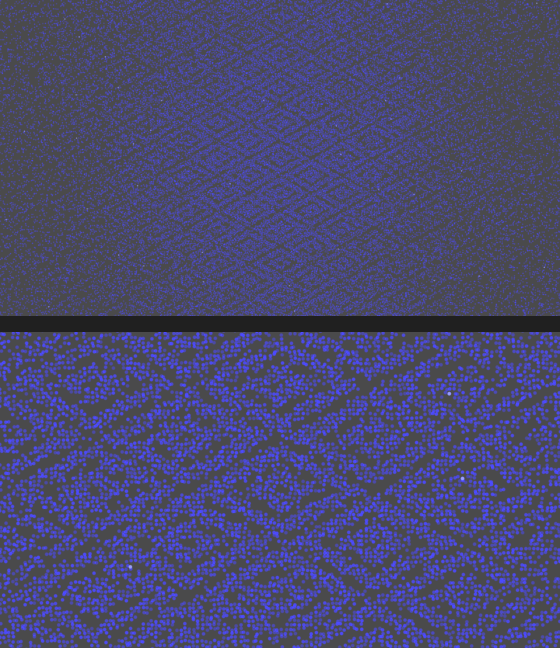
Top: the whole. Bottom: its middle third, enlarged.
Write a WebGL 1 fragment shader that draws this pattern.

```glsl
precision highp float;
// A woven lattice of nested lozenges with dominant rising diagonals, drawn
// as fine blue dots on grey. Jittered grid cells hold the dots; the weave and
// a wide central glow set how likely each dot is. Everything wraps.

uniform vec2 u_resolution;

const float TAU = 6.2831853;
const vec2 REPEATS = vec2(9.0, 9.0);       // lozenges across and down
const vec2 DOT_GRID = vec2(400.0, 225.0);  // dot cells across and down
const float RINGS = 4.0;                   // nested outlines per lozenge
const float STREAK_SHARE = 0.27;           // weight of the rising diagonals
const float WEAVE_DEPTH = 0.78;            // how far dark lines thin the dots
const float JITTER = 0.6;
const float DOT_RADIUS = 0.41;             // in dot cells
const float DOT_SOFTNESS = 0.2;
const float PIXEL_BLUR = 0.85;             // footprint of one pixel
const float GLOW_FLOOR = 0.30;             // dot density far from the centre
const float GLOW_PEAK = 1.04;              // dot density at the centre
const float SPARKLE_CHANCE = 0.00005;
const vec3 GROUND = vec3(0.29, 0.29, 0.295);
const vec3 DOT_BLUE = vec3(0.30, 0.29, 1.0);
const vec3 SPARKLE = vec3(0.62, 0.64, 1.0);

float hash(vec2 p, float seed) {
  vec3 q = fract(vec3(p.xyx + seed) * vec3(0.1031, 0.1030, 0.0973));
  q += dot(q, q.yzx + 33.33);
  return fract((q.x + q.y) * q.z);
}

// Nested lozenge outlines crossed by long rising streaks: 0 dark, 1 bright.
float weave(vec2 uv) {
  vec2 p = uv * REPEATS;
  vec2 q = abs(fract(p) - 0.5);
  float rings = 0.5 - 0.5 * cos(TAU * RINGS * (q.x + q.y));
  float streaks = 0.5 - 0.5 * cos(TAU * RINGS * (p.x - p.y));
  return smoothstep(0.1, 0.55, mix(rings, streaks, STREAK_SHARE));
}

// Broad falloff from the centre, worn unevenly by slow periodic waves.
float glow(vec2 uv) {
  vec2 bell = 0.5 - 0.5 * cos(TAU * uv);
  float level = bell.x * mix(0.68, 1.0, bell.y);
  float wear = sin(TAU * (2.0 * uv.x + uv.y) + 0.7)
             + sin(TAU * (3.0 * uv.x - 2.0 * uv.y) + 2.1);
  return mix(GLOW_FLOOR, GLOW_PEAK, level) + 0.02 * wear;
}

void main() {
  vec2 uv = gl_FragCoord.xy / u_resolution;
  vec2 grid = uv * DOT_GRID;
  vec2 base = floor(grid);

  // Widen the dot edge to the pixel footprint while keeping its total ink
  float pixel = DOT_GRID.y / u_resolution.y;
  float softness = max(DOT_SOFTNESS, PIXEL_BLUR * pixel);
  float area = DOT_RADIUS * DOT_RADIUS;
  float peak = area / (area + 0.2 * softness * softness);
  float ink = 0.0;
  float sparkle = 0.0;

  // Dots from this cell and its neighbours
  for (int j = -1; j <= 1; j++) {
    for (int i = -1; i <= 1; i++) {
      vec2 cell = base + vec2(float(i), float(j));
      vec2 id = mod(cell, DOT_GRID);
      vec2 offset = JITTER * (vec2(hash(id, 1.7), hash(id, 23.1)) - 0.5);
      vec2 dotUv = (id + 0.5 + offset) / DOT_GRID;

      float density = glow(dotUv) * mix(1.0 - WEAVE_DEPTH, 1.0, weave(dotUv));
      float present = step(hash(id, 47.3), density);
      float strength = mix(0.5, 1.0, hash(id, 71.9));
      float reach = length(grid - cell - 0.5 - offset);
      float shape = peak * (1.0 - smoothstep(DOT_RADIUS - softness,
                                             DOT_RADIUS + softness, reach));
      ink += present * strength * shape;
      sparkle = max(sparkle, shape * step(hash(id, 97.4), SPARKLE_CHANCE));
    }
  }

  vec3 color = mix(GROUND, DOT_BLUE, min(ink, 1.0));
  color = mix(color, SPARKLE, sparkle);
  gl_FragColor = vec4(color, 1.0);
}
```
